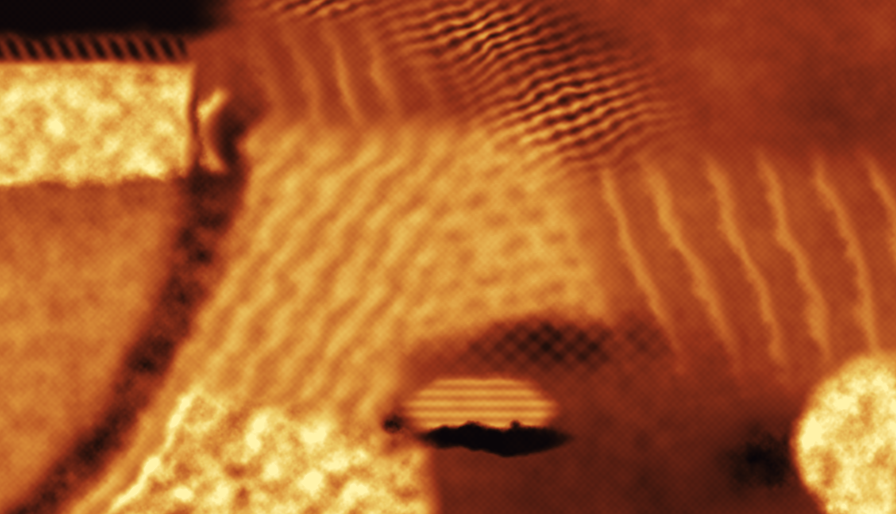
Write a WebGL 2 fragment shader that draws this texture.

```glsl
#version 300 es
precision highp float;
uniform vec2 u_resolution;
out vec4 fragColor;

float hash(vec2 p) {
  return fract(sin(dot(p, vec2(127.1, 311.7))) * 43758.545);
}

float noise(vec2 p) {
  vec2 i = floor(p), f = fract(p);
  f = f * f * (3.0 - 2.0 * f);
  return mix(mix(hash(i), hash(i + vec2(1, 0)), f.x),
             mix(hash(i + vec2(0, 1)), hash(i + vec2(1, 1)), f.x), f.y);
}

float fbm(vec2 p) {
  float sum = 0.0, amp = 0.5;
  for (int i = 0; i < 4; i++) {
    sum += amp * noise(p);
    p = mat2(1.6, 1.2, -1.2, 1.6) * p + 7.3;
    amp *= 0.5;
  }
  return sum;
}

float oval(vec2 p, vec2 center, vec2 radius) {
  vec2 d = (p - center) / radius;
  return exp(-dot(d, d));
}

float box(vec2 p, vec2 lo, vec2 hi, float soft) {
  vec2 m = smoothstep(lo - soft, lo + soft, p) * (1.0 - smoothstep(hi - soft, hi + soft, p));
  return m.x * m.y;
}

// Heat runs from 0 (black) to 7 (pale cream)
vec3 heatColor(float heat) {
  vec3 ramp[8] = vec3[8](
    vec3(0.04, 0.02, 0.03), vec3(0.14, 0.06, 0.04), vec3(0.36, 0.12, 0.07), vec3(0.59, 0.20, 0.10),
    vec3(0.75, 0.37, 0.15), vec3(0.86, 0.58, 0.23), vec3(0.93, 0.79, 0.39), vec3(1.0, 0.95, 0.66));
  float t = clamp(heat, 0.0, 6.999);
  int i = int(t);
  return mix(ramp[i], ramp[i + 1], fract(t));
}

void main() {
  vec2 uv = gl_FragCoord.xy / u_resolution;
  vec2 p = uv * vec2(1.737, 1.0);
  float rough = fbm(p * 28.0) - 0.47;
  float cloud = fbm(p * 7.0 + 3.0) - 0.47;
  vec2 w = p + 0.05 * vec2(cloud, fbm(p * 9.0 + 20.0) - 0.47) + 0.02 * rough;

  // Red ground, darker towards the lower right
  float heat = 3.0 + 0.9 * cloud;
  heat -= 1.2 * oval(w, vec2(1.25, 0.03), vec2(0.42, 0.2));
  heat -= 0.8 * oval(w, vec2(1.1, 0.9), vec2(0.1, 0.08));
  heat -= 0.5 * oval(w, vec2(1.68, 0.78), vec2(0.22, 0.12));

  // Upright ribs in the top middle
  float ribs = 0.5 + 0.5 * sin((w.x + 0.3 * w.y) * 84.0 + 2.0 * cloud);
  heat += (0.35 + 1.1 * ribs * ribs) * oval(w, vec2(0.67, 0.84), vec2(0.19, 0.1));

  // Orange slope on the right with long leaning ridges
  float slope = smoothstep(0.74, 0.62, w.y) * smoothstep(0.2, 0.42, w.y + 0.12 * (w.x - 1.4))
              * smoothstep(1.04, 1.16, w.x);
  float ridge = 0.5 + 0.5 * sin((w.x + 0.48 * w.y - 0.12 * w.y * w.y) * 62.0 + 1.5 * cloud);
  heat += slope * (0.55 + 1.25 * pow(ridge, 3.0) - 0.25 * ridge);

  // Golden centre: diagonal furrows turning into scales
  float seam = 0.07 + p.y - 0.7 * p.y * p.y;
  float gold = smoothstep(0.0, 0.07, w.x - seam - 0.01) * smoothstep(0.8, 0.7, w.y)
             * smoothstep(0.07, -0.07, w.x - 1.18 + 0.35 * (w.y - 0.42));
  float lower = smoothstep(-0.04, 0.05, w.y - 0.31 - 0.28 * (w.x - 0.81));
  gold *= max(lower, smoothstep(0.84, 0.74, w.x));
  float furrow = sin(dot(w, vec2(0.83, -0.55)) * 108.0 + 0.5 * sin(p.y * 70.0));
  vec2 cell = vec2(p.x, p.y - 0.2 * p.x) * vec2(12.5, 20.0) + 0.8 * cloud;
  cell.x += 0.5 * mod(floor(cell.y), 2.0);
  vec2 inCell = fract(cell) - 0.5;
  float scales = 0.55 - 1.5 * exp(-9.0 * dot(inCell, inCell));
  float pattern = mix(0.42 * furrow, 0.5 * scales, smoothstep(0.78, 0.92, p.x + 0.2 * (0.5 - p.y)));
  heat = mix(heat, 4.95 + pattern + 0.7 * rough, gold);

  // Orange field at the left and its dark diagonal seam
  float field = smoothstep(0.02, -0.07, w.x - seam) * smoothstep(0.67, 0.62, p.y);
  float fieldHeat = 4.55 - 0.9 * smoothstep(0.45, 0.63, p.y) + 1.2 * cloud + 0.8 * rough;
  heat = mix(heat, fieldHeat, field);
  float seamDist = (w.x - seam + 0.025) / 0.05;
  heat = mix(heat, 1.7 + 2.5 * rough, 0.9 * exp(-seamDist * seamDist) * smoothstep(0.74, 0.62, p.y));

  // Bright slanted hatching across the top
  float hatchArea = oval(p, vec2(1.1, 0.79), vec2(0.13, 0.09)) + oval(p, vec2(0.93, 0.94), vec2(0.13, 0.06))
                  + 0.7 * oval(p, vec2(0.62, 0.99), vec2(0.1, 0.025));
  float hatch = sin((w.y - 0.42 * w.x) * 225.0) + 0.35 * sin(p.x * 150.0 + p.y * 60.0);
  heat += min(hatchArea, 1.0) * (0.25 + 1.5 * hatch);

  // Dark scaly shadow, golden lens and the black slit beneath it
  float shade = oval(w, vec2(1.08, 0.325), vec2(0.18, 0.055));
  heat -= shade * (1.5 + 0.5 * sin(p.x * 135.0) * sin(p.y * 150.0));
  float lens = smoothstep(1.15, 0.75, length((w - vec2(0.925, 0.21)) / vec2(0.15, 0.06)));
  heat = mix(heat, 4.8 + 0.4 * sin(p.y * 300.0) - 8.0 * max(p.y - 0.22, 0.0), lens);
  heat = mix(heat, 0.1, smoothstep(1.3, 0.7, length((w - vec2(0.95, 0.146)) / vec2(0.135, 0.026))));

  // Crumpled cream heap at the lower left
  float heap = smoothstep(-0.01, 0.03, w.x - 0.2 - 0.68 * w.y) * smoothstep(0.27, 0.2, w.y + 0.25 * (w.x - 0.4))
             * smoothstep(0.85, 0.79, w.x);
  float folds = sin(dot(w, vec2(50.0, -62.0)) + 7.0 * cloud);
  heat = mix(heat, 5.7 + 0.7 * folds + 4.0 * rough, heap);
  float rim = (w.x - 0.215 - 0.68 * w.y) / 0.013;
  heat += 1.5 * exp(-rim * rim) * smoothstep(0.27, 0.22, p.y);
  heat -= 4.0 * oval(w, vec2(0.77, 0.17), vec2(0.03, 0.06)) * (0.8 + 2.0 * rough);

  // Cream heap at the lower right with a charred edge
  heat -= (1.7 + 5.0 * rough) * oval(w, vec2(1.51, 0.11), vec2(0.1, 0.08));
  float mound = smoothstep(1.1, 0.85, length((w - vec2(1.74, 0.13)) / vec2(0.19, 0.18)));
  heat = mix(heat, 5.9 + 4.5 * rough + 1.5 * cloud, mound);

  // Cream band at the left, its curled end and ragged lower rim
  float band = box(w, vec2(-0.2, 0.64 + 0.05 * p.x), vec2(0.375, 0.875), 0.015);
  float bumps = sin(p.x * 75.0 + 4.0 * cloud) * sin(p.y * 65.0 - p.x * 25.0);
  heat = mix(heat, 5.9 + 0.4 * bumps + 3.0 * rough - 0.7 * smoothstep(0.8, 0.87, p.y), band);
  heat -= 2.2 * oval(w, vec2(0.46, 0.72), vec2(0.035, 0.1));
  float curl = (w.x - 0.41 - 0.025 * sin(p.y * 32.0)) / 0.02;
  heat = mix(heat, 6.0 + 3.0 * rough, 0.9 * exp(-curl * curl) * box(p, vec2(0.3, 0.67), vec2(0.5, 0.82), 0.02));
  heat -= 2.5 * oval(w, vec2(0.385, 0.75), vec2(0.012, 0.06));

  // Black corner with a beaded lower fringe
  float corner = smoothstep(0.9, 0.94, w.y - 0.03 * p.x) * smoothstep(0.5, 0.36, w.x);
  float fringe = box(p, vec2(-0.2, 0.885), vec2(0.36, 0.925), 0.015);
  heat = mix(heat, 1.6 + 0.8 * sin(p.x * 190.0 + p.y * 90.0), fringe);
  heat = mix(heat, 0.15, corner);

  // Grain and faint weave
  heat += 0.7 * rough * (1.0 - corner) + 0.07 * sin(p.x * 420.0) * sin(p.y * 420.0);
  fragColor = vec4(heatColor(heat), 1.0);
}
```
